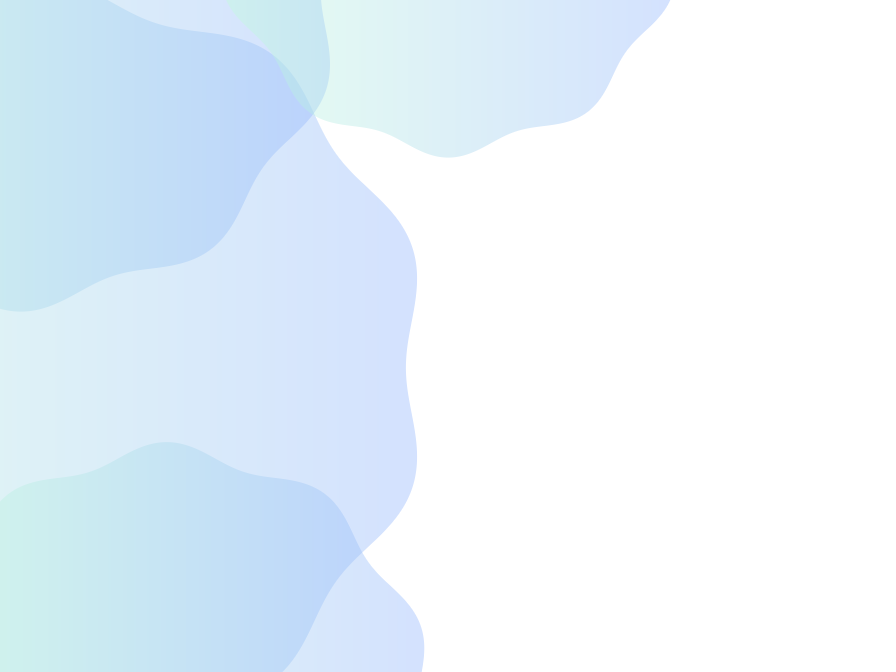
Give the GLSL for this background, as a Shadertoy shader.

```glsl
#define LOBES 10.0
#define WAVE 0.034
#define OPACITY 0.4
#define MINT vec3(0.76, 1.0, 0.85)
#define BLUE vec3(0.57, 0.705, 0.995)
#define BLOB_COUNT 4

// Each blob: centre x, centre y, mean radius, in canvas heights
const vec3 BLOBS[BLOB_COUNT] = vec3[BLOB_COUNT](
    vec3(0.065, 0.453, 0.558),
    vec3(0.031, 1.014, 0.462),
    vec3(0.667, 1.116, 0.339),
    vec3(0.248, -0.056, 0.385)
);

// Approximate signed distance to a circle with a rippled rim
float rippledCircle(vec2 offset, float radius) {
    float angle = atan(offset.y, offset.x);
    float rim = radius * (1.0 - WAVE * cos(LOBES * angle));
    return length(offset) - rim;
}

void mainImage(out vec4 fragColor, in vec2 fragCoord) {
    vec2 position = fragCoord / iResolution.y;
    float pixelSize = 1.0 / iResolution.y;
    vec3 color = vec3(1.0);

    // Translucent layers, each shaded from left rim to right rim
    for (int i = 0; i < BLOB_COUNT; i++) {
        vec2 offset = position - BLOBS[i].xy;
        float radius = BLOBS[i].z;
        float reach = radius * (1.0 + WAVE);
        float across = clamp(0.5 + 0.5 * offset.x / reach, 0.0, 1.0);
        float signedDistance = rippledCircle(offset, radius);
        float coverage = clamp(0.5 - signedDistance / pixelSize, 0.0, 1.0);
        color = mix(color, mix(MINT, BLUE, across), OPACITY * coverage);
    }

    fragColor = vec4(color, 1.0);
}
```
